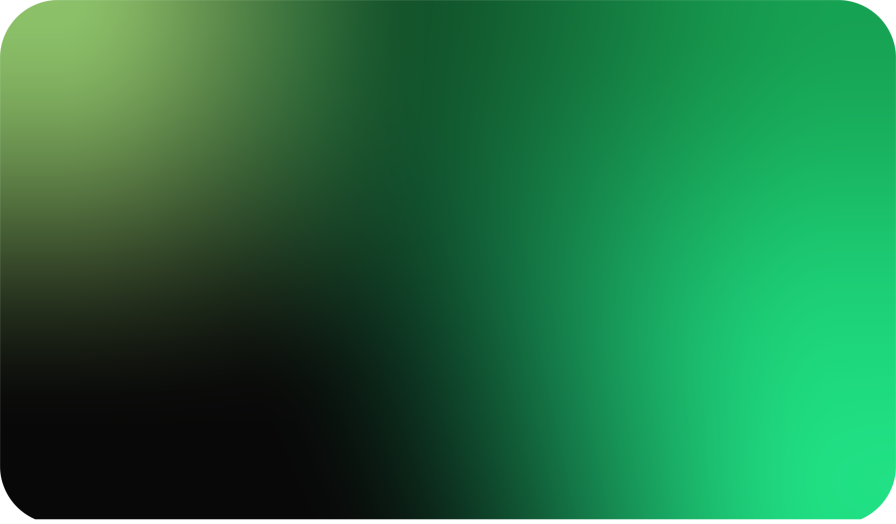
A WebGL 1 fragment shader for this background:

```glsl
precision highp float;
// A rounded card filled with a soft mesh gradient: near-black at the lower left,
// emerald at the right, deep green between and a lime glow at the upper left.
// Smoothstep ramps along both axes blend the colours; a box distance cuts the card.

uniform vec2 u_resolution;

// Signed distance to a box with rounded corners, centred on the origin.
float roundedBox(vec2 p, vec2 halfSize, float radius) {
    vec2 q = abs(p) - halfSize + radius;
    return length(max(q, 0.0)) + min(max(q.x, q.y), 0.0) - radius;
}

// Descending smooth ramp: 1 below a, 0 above b.
float fadeOut(float a, float b, float x) {
    return 1.0 - smoothstep(a, b, x);
}

// Upper band: shadow at the left, deep green, then mid green at the right.
vec3 upperBand(float x) {
    vec3 color = mix(vec3(0.06, 0.075, 0.047), vec3(0.068, 0.31, 0.16),
                     smoothstep(0.08, 0.375, x));
    return mix(color, vec3(0.088, 0.635, 0.325), smoothstep(0.39, 0.95, x));
}

// Lower band: black into emerald, its start leaning right towards the bottom.
vec3 lowerBand(float x, float depth) {
    float glow = smoothstep(0.08 + 0.26 * depth, 0.935, x);
    return mix(vec3(0.032), vec3(0.118, 0.845, 0.49), glow);
}

void main() {
    vec2 uv = gl_FragCoord.xy / u_resolution;
    float depth = 1.0 - uv.y;

    // Green field, from the upper band down to the lower one
    vec3 color = mix(upperBand(uv.x), lowerBand(uv.x, depth),
                     smoothstep(0.0, 0.75, depth));

    // Lime glow in the upper left
    float lime = fadeOut(0.065, 0.495, uv.x) * fadeOut(0.0, 0.83, depth);
    color = mix(color, vec3(0.55, 0.755, 0.41), lime);

    // Brighter emerald in the lower right
    color += vec3(0.01, 0.035, 0.03) * fadeOut(0.0, 0.3, length(uv - vec2(1.0, 0.08)));

    // Rounded card with a thin cut along the bottom, in units of canvas height
    vec2 size = vec2(u_resolution.x / u_resolution.y, 1.0);
    float edge = roundedBox((uv - 0.5) * size, 0.5 * size, 0.111);
    edge = max(edge, 0.009 - uv.y);
    float pixel = 1.0 / u_resolution.y;
    float outside = smoothstep(-0.75 * pixel, 0.75 * pixel, edge);

    gl_FragColor = vec4(mix(color, vec3(1.0), outside), 1.0);
}
```
